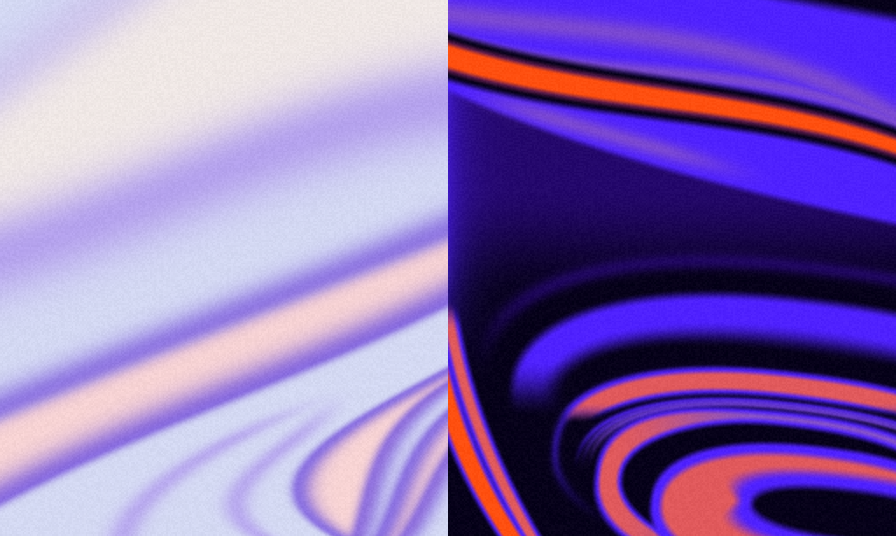
Reproduce this background procedurally as a Shadertoy shader.

```glsl
const float PANEL = 0.8366;
const vec3 CREAM = vec3(0.94, 0.91, 0.9);
const vec3 PEACH = vec3(0.97, 0.83, 0.83);
const vec3 ICE = vec3(0.83, 0.85, 0.95);
const vec3 LILAC = vec3(0.69, 0.61, 0.93);
const vec3 VIOLET = vec3(0.5, 0.38, 0.87);
const vec3 BLUE = vec3(0.31, 0.13, 1.0);
const vec3 INDIGO = vec3(0.14, 0.03, 0.42);
const vec3 INK = vec3(0.025, 0.005, 0.1);
const vec3 MAUVE = vec3(0.52, 0.32, 0.78);
const vec3 CORAL = vec3(0.88, 0.35, 0.36);
const vec3 ORANGE = vec3(1.0, 0.31, 0.06);

float hash(vec2 p) {
  return fract(sin(dot(p, vec2(127.1, 311.7))) * 43758.5);
}

// Cubic through four evenly spaced values, t in 0..1
float cubic(float t, vec4 v) {
  float s = 3.0 * t;
  float bend = (v.z - 2.0 * v.y + v.x) / 2.0;
  float twist = (v.w - 3.0 * v.z + 3.0 * v.y - v.x) / 6.0;
  return v.x + s * (v.y - v.x + (s - 1.0) * (bend + (s - 2.0) * twist));
}

// Height above a curve spanning one panel
float above(vec2 p, float a, float b, float c, float d) {
  return p.y - cubic(p.x / PANEL, vec4(a, b, c, d));
}

float glow(float d, float width) {
  return exp(-d * d / (width * width));
}

float band(float d, float width, float soft) {
  return 1.0 - smoothstep(width - soft, width + soft, abs(d));
}

// Approximate distance to a tilted, slightly squared ellipse
float oval(vec2 p, vec2 center, vec2 radii) {
  vec2 q = mat2(0.992, 0.122, -0.122, 0.992) * (p - center);
  vec2 a = pow(abs(q / radii), vec2(2.3));
  float k = pow(a.x + a.y, 1.0 / 2.3);
  return (k - 1.0) * k / max(length(q / (radii * radii)), 0.001);
}

vec3 ribbon(vec3 base, float d, float width, vec3 core, vec3 rim, float amount) {
  base = mix(base, rim, band(d, width + 0.008, 0.007) * amount);
  return mix(base, core, band(d, width, 0.006) * amount);
}

vec3 paleFolds(vec2 p) {
  // Cream sky, lilac sweep and cool corner
  float sweep = above(p, 0.524, 0.629, 0.738, 0.814);
  vec3 col = mix(ICE, CREAM, smoothstep(-0.08, 0.1, sweep));
  col = mix(col, LILAC, 0.9 * glow(sweep, 0.08));
  float corner = p.y - 0.85 - 0.72 * p.x;
  col = mix(col, ICE, smoothstep(-0.1, 0.1, corner));
  col = mix(col, LILAC, 0.35 * glow(corner, 0.07));

  // Diagonal peach beam
  float top = above(p, 0.236, 0.349, 0.459, 0.57);
  float bottom = above(p, 0.066, 0.197, 0.312, 0.437);
  col = mix(col, PEACH, smoothstep(0.01, -0.035, top) * smoothstep(-0.008, 0.012, bottom));
  col = mix(col, VIOLET, 0.8 * glow(top, top > 0.0 ? 0.04 : 0.025));
  col = mix(col, VIOLET, 0.9 * glow(bottom, bottom > 0.0 ? 0.042 : 0.013));

  // Faint curling threads
  float rise = clamp(p.y / 0.28, 0.0, 1.0);
  float a = 0.6 * (p.x - cubic(rise, vec4(0.229, 0.301, 0.448, 0.655)));
  float b = 0.7 * (p.x - cubic(rise, vec4(0.485, 0.454, 0.557, 0.633)));
  float threads = max(glow(a, 0.018), glow(b, 0.018));
  col = mix(col, LILAC, 0.75 * threads * smoothstep(0.28, 0.17, p.y));

  // Rippled folds, alternating peach and ice
  float lift = clamp(p.y / 0.345, 0.0, 1.0);
  vec4 edge = vec4(0.629, 0.563, 0.694, 0.9);
  for (int i = 0; i < 4; i++) {
    float d = 0.7 * (p.x - cubic(lift, edge));
    col = mix(col, i % 2 == 0 ? PEACH : ICE, smoothstep(-0.004, 0.016, d));
    col = mix(col, VIOLET, 0.85 * glow(d, d > 0.0 ? 0.021 : 0.01));
    edge += i == 0 ? vec4(0.036, 0.135, 0.075, 0.055) : vec4(0.045, 0.06, 0.07, 0.08);
  }
  return col;
}

vec3 darkSheets(vec2 p) {
  // Indigo field with a lit left edge
  vec3 col = mix(INK, INDIGO, smoothstep(0.43, 0.66, p.y));
  col = mix(col, BLUE, 0.6 * smoothstep(0.25, 0.55, p.y) * exp(-p.x / 0.035));

  // Blue upper sheet with mauve wisps
  col = mix(col, BLUE, smoothstep(-0.008, 0.01, above(p, 0.83, 0.723, 0.644, 0.581)));
  float wisps = glow(above(p, 0.974, 0.943, 0.895, 0.782), 0.024);
  wisps = max(wisps, glow(above(p, 0.93, 0.876, 0.847, 0.771), 0.014));
  float lower = glow(above(p, 0.836, 0.755, 0.677, 0.6), 0.018);
  wisps = max(wisps, lower * smoothstep(0.0, 0.2, p.x) * smoothstep(0.62, 0.38, p.x));
  col = mix(col, MAUVE, 0.8 * wisps);
  col = mix(col, INK, smoothstep(-0.015, 0.015, p.y - 1.0 + 0.18 * (p.x - 0.646)));

  // Hot streak between dark lines
  float streak = above(p, 0.895, 0.834, 0.793, 0.727);
  float width = mix(0.022, 0.013, p.x / PANEL);
  col = mix(col, INK, band(streak, width + 0.022, 0.009));
  return ribbon(col, streak, width, ORANGE, mix(INDIGO, ORANGE, 0.3), 1.0);
}

vec3 darkSwirl(vec3 col, vec2 p) {
  // Large arch: outer sheen, dark band, blue hollow
  float arch = oval(p, vec2(0.668, 0.214), vec2(0.579, 0.251));
  col = mix(col, INDIGO, 0.8 * glow(arch - 0.035, 0.014) * smoothstep(0.3, 0.48, p.y));
  col = mix(col, INK, smoothstep(0.025, 0.0, arch));
  float hollow = smoothstep(-0.015, -0.04, arch) * smoothstep(-0.13, -0.075, arch);
  col = mix(col, BLUE, hollow * smoothstep(0.22, 0.33, p.y));

  // Nested rings
  float tongue = oval(p, vec2(0.646, 0.116), vec2(0.448, 0.181));
  col = mix(col, INK, smoothstep(0.01, -0.01, tongue));
  col = mix(col, BLUE, 0.5 * glow(tongue, 0.008) * smoothstep(0.0, 0.2, p.y));
  col = ribbon(col, tongue + 0.018, 0.016, CORAL, BLUE, smoothstep(0.21, 0.25, p.y));
  for (float s = 0.0; s < 3.0; s++) {
    float line = oval(p, vec2(0.641, 0.08), vec2(0.405 - 0.012 * s, 0.165 - 0.004 * s));
    col = mix(col, mix(BLUE, MAUVE, s / 3.0), 0.75 * glow(line, 0.005) * smoothstep(0.12, 0.22, p.y));
  }
  float ring = oval(p, vec2(0.635, 0.072), vec2(0.349, 0.157));
  float thin = smoothstep(0.3, 0.6, p.x);
  col = ribbon(col, ring + 0.012, mix(0.017, 0.005, thin), mix(CORAL, MAUVE, thin), BLUE, 1.0);

  // Coral crescent around a dark core
  float crescent = oval(p, vec2(0.69, 0.028), vec2(0.31, 0.135));
  float core = oval(p, vec2(0.751, 0.039), vec2(0.186, 0.048));
  col = mix(col, BLUE, smoothstep(0.01, -0.004, crescent));
  col = mix(col, CORAL, smoothstep(-0.008, -0.025, crescent) * smoothstep(0.012, 0.038, core));
  col = mix(col, INK, smoothstep(0.008, -0.012, core));

  // Falling streaks at the lower left
  float fall = p.y / 0.42;
  float fade = smoothstep(0.44, 0.38, p.y);
  float inner = p.x - cubic(fall, vec4(0.155, 0.083, 0.031, 0.0));
  float outer = p.x - cubic(fall, vec4(0.118, 0.04, -0.01, -0.04));
  col = ribbon(col, inner, 0.01, CORAL, BLUE, fade);
  return ribbon(col, outer, 0.017, ORANGE, BLUE, fade);
}

void mainImage(out vec4 fragColor, in vec2 fragCoord) {
  vec2 uv = fragCoord / iResolution.xy;
  vec2 left = vec2(uv.x * 2.0 * PANEL, uv.y);
  vec2 right = left - vec2(PANEL, 0.0);
  vec3 dark = darkSwirl(darkSheets(right), right);
  vec3 col = mix(paleFolds(left), dark, smoothstep(-0.001, 0.001, right.x));

  // Fine grain
  col += 0.035 * (hash(floor(uv * vec2(512.0, 306.0))) - 0.5);
  fragColor = vec4(col, 1.0);
}
```
